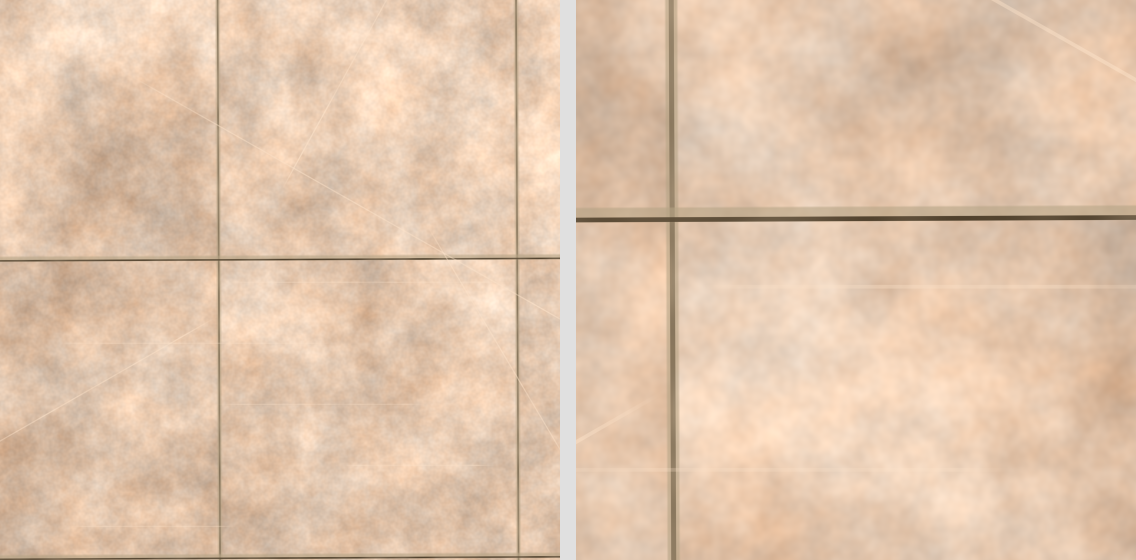
Left: the whole. Right: its middle third, enlarged.
This texture is drawn by a WebGL 2 fragment shader. Its source:

```glsl
#version 300 es
precision highp float;
// Beige stone floor tiles with thin dark joints, mottled clouds and pale scratches.

uniform vec2 u_resolution;
out vec4 fragColor;

const float TILE_SIZE = 0.533;
const vec2 TILE_ORIGIN = vec2(0.393, 0.0012);
const float TILT = 0.0045;

const vec3 STONE = vec3(0.897, 0.785, 0.688);
const vec3 WARM_SHIFT = vec3(0.030, -0.003, -0.028);
const vec3 JOINT_DARK = vec3(0.34, 0.28, 0.20);
const vec3 JOINT_SOFT = vec3(0.53, 0.46, 0.36);
const vec3 JOINT_SHADE = vec3(0.71, 0.64, 0.52);
const vec3 SCRATCH = vec3(0.99, 0.89, 0.79);

float hash(vec2 p) {
    vec3 q = fract(p.xyx * vec3(0.1031, 0.1030, 0.0973));
    q += dot(q, q.yzx + 33.33);
    return fract((q.x + q.y) * q.z);
}

// Contribution of one lattice corner, with a random unit gradient
float corner(vec2 cell, vec2 offset) {
    float angle = 6.28318 * hash(cell);
    return dot(vec2(cos(angle), sin(angle)), offset);
}

float gradientNoise(vec2 p) {
    vec2 i = floor(p), f = fract(p);
    vec2 w = f * f * f * (f * (f * 6.0 - 15.0) + 10.0);
    vec2 e = vec2(1.0, 0.0);
    float low = mix(corner(i, f), corner(i + e, f - e), w.x);
    float high = mix(corner(i + e.yx, f - e.yx), corner(i + 1.0, f - 1.0), w.x);
    return mix(low, high, w.y);
}

float fbm(vec2 p, int octaves, float gain) {
    float sum = 0.0, amplitude = 1.0;
    for (int i = 0; i < octaves; i++) {
        sum += amplitude * gradientNoise(p);
        p = mat2(1.6, 1.2, -1.2, 1.6) * p + 7.3;
        amplitude *= gain;
    }
    return sum;
}

// Antialiased coverage of a line from the distance to its centre
float stroke(float dist, float halfWidth, float pixel) {
    return 1.0 - smoothstep(halfWidth - 0.7 * pixel, halfWidth + 0.7 * pixel, abs(dist));
}

// Thin straight mark from a to b that fades at both ends
float scratch(vec2 p, vec2 a, vec2 b, float pixel) {
    vec2 ab = b - a;
    float along = dot(p - a, ab) / dot(ab, ab);
    float across = length(p - a - ab * along);
    float fade = smoothstep(0.0, 0.12, along) * (1.0 - smoothstep(0.88, 1.0, along));
    float wear = 0.75 + 0.6 * gradientNoise(vec2(along * 11.0, a.x * 50.0));
    return stroke(across, 0.0011, pixel) * fade * wear;
}

// Faint level hairlines, placed by hash
float hairlines(vec2 p, float pixel) {
    float sum = 0.0;
    for (int i = 0; i < 5; i++) {
        float k = float(i);
        vec2 start = vec2(hash(vec2(k, 3.0)) - 0.2, 0.06 + 0.109 * k);
        float reach = 0.25 + 0.35 * hash(vec2(k, 8.0));
        sum += scratch(p, start, start + vec2(reach, 0.0), pixel);
    }
    return sum;
}

// Soft round patch of light or shade
float patchAt(vec2 p, vec2 center, float radius) {
    vec2 d = (p - center) / radius;
    return exp(-dot(d, d));
}

// Broad light: bright upper right, dull hollow at upper left, pale lower joint
float broadLight(vec2 p) {
    float slope = 0.075 * (p.y - 0.5) + 0.045 * (p.x - 0.5);
    float hollow = 0.070 * patchAt(p, vec2(0.30, 0.68), 0.20);
    float pale = 0.055 * patchAt(p, vec2(0.46, 0.44), 0.12);
    return slope - hollow + pale + 0.004;
}

vec3 stoneColor(vec2 p, vec2 tile) {
    vec2 seed = tile * 19.7 + 41.0;
    float clouds = fbm(p * 4.0 + seed, 3, 0.8);
    float blotches = fbm(p * 19.0 + seed + 17.0, 3, 0.9);
    float warmth = fbm(p * 8.0 + seed + 63.0, 5, 0.82);
    float grain = gradientNoise(p * 170.0 + seed);
    float tone = 0.105 * clouds + 0.056 * blotches + 0.030 * grain + broadLight(p);
    return STONE + tone * vec3(0.97, 1.0, 1.0) + WARM_SHIFT * warmth;
}

// Soft upright joints, and sharper level joints with a shaded upper lip
vec3 addJoints(vec3 color, vec2 offset, vec2 p, float pixel) {
    float wearX = 0.80 + 0.40 * gradientNoise(vec2(p.y * 28.0, 4.5));
    float wearY = 0.90 + 0.30 * gradientNoise(vec2(p.x * 24.0, 9.5));
    color = mix(color, JOINT_SHADE, 0.60 * stroke(offset.x, 0.0036, 2.0 * pixel));
    color = mix(color, JOINT_SOFT, wearX * stroke(offset.x, 0.0015, pixel));
    color = mix(color, JOINT_SHADE, 0.60 * stroke(offset.y - 0.0030, 0.0042, 2.0 * pixel));
    return mix(color, JOINT_DARK, wearY * stroke(offset.y, 0.0014, pixel));
}

void main() {
    vec2 p = gl_FragCoord.xy / u_resolution;
    float pixel = 1.0 / min(u_resolution.x, u_resolution.y);

    // Slightly turned tile grid
    vec2 grid = (p + TILT * vec2(p.y, -p.x) - TILE_ORIGIN) / TILE_SIZE;
    vec2 jointOffset = (fract(grid + 0.5) - 0.5) * TILE_SIZE;
    vec3 color = addJoints(stoneColor(p, floor(grid)), jointOffset, p, pixel);

    // Long diagonal scratches run across the joints
    float marks = scratch(p, vec2(0.22, 0.872), vec2(1.08, 0.385), pixel);
    marks += scratch(p, vec2(0.71, 1.036), vec2(0.50, 0.655), pixel);
    marks += scratch(p, vec2(0.76, 0.602), vec2(1.04, 0.130), pixel);
    marks += scratch(p, vec2(-0.06, 0.178), vec2(0.39, 0.436), pixel);
    marks += 0.6 * hairlines(p, pixel);
    color = mix(color, SCRATCH, 0.6 * clamp(marks, 0.0, 1.0));
    fragColor = vec4(clamp(color, 0.0, 1.0), 1.0);
}
```
